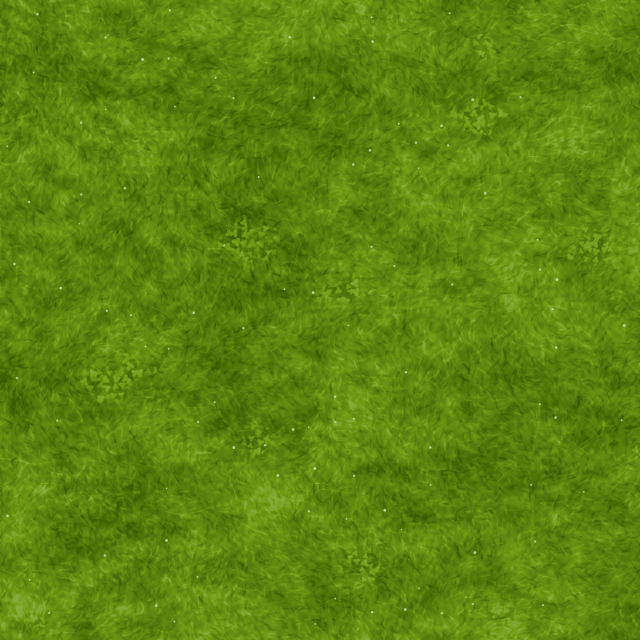
Write a Shadertoy shader that draws this texture.

```glsl
#define PATCH_CONTRAST 5.0
#define MOTTLE_CONTRAST 5.2
#define GRAIN_CONTRAST 2.0
#define BLADE_CONTRAST 1.25
#define TUFT_BRIGHTNESS 1.5
#define CLOVER_BRIGHTNESS 2.0
#define FLOWER_SHARE 0.13
#define MEAN_TONE 2.3

const vec3 SHADE = vec3(0.27, 0.40, 0.02);
const vec3 GRASS = vec3(0.44, 0.60, 0.08);
const vec3 PALE_LEAF = vec3(0.53, 0.67, 0.23);
const vec3 PETAL = vec3(0.80, 0.87, 0.66);

float hash(vec2 p) {
    return fract(sin(dot(p, vec2(127.1, 311.7))) * 43758.5);
}

vec2 hash2(vec2 p) {
    return vec2(hash(p), hash(p + 57.3));
}

float noise(vec2 p) {
    vec2 i = floor(p), f = fract(p);
    f = f * f * (3.0 - 2.0 * f);
    return mix(mix(hash(i), hash(i + vec2(1, 0)), f.x),
               mix(hash(i + vec2(0, 1)), hash(i + vec2(1, 1)), f.x), f.y);
}

// Three octaves, centred on zero
float fbm(vec2 p) {
    float sum = 0.0, amp = 0.5;
    for (int i = 0; i < 3; i++) {
        sum += amp * (noise(p) - 0.5);
        p = mat2(1.6, 1.2, -1.2, 1.6) * p + 13.7;
        amp *= 0.5;
    }
    return sum;
}

// Curved, tapered strokes, one per cell; tones run from low to 1
float blades(vec2 uv, float cells, float halfWidth, float angle, float spread, float low, float seed) {
    float sum = 0.0, aa = 0.7 / iResolution.y;
    vec2 home = floor(uv * cells);
    for (int y = -1; y <= 1; y++)
    for (int x = -1; x <= 1; x++) {
        vec2 id = home + vec2(x, y);
        vec2 q = uv - (id + hash2(id + seed)) / cells;
        vec2 rnd = hash2(id + seed + 19.1);
        float a = angle + (rnd.x - 0.5) * spread;
        q = mat2(cos(a), -sin(a), sin(a), cos(a)) * q;
        float along = q.x * cells / mix(0.5, 0.9, rnd.y);
        float bend = (rnd.y - 0.5) * 0.5 * along * along / cells;
        float width = halfWidth * (1.0 - 0.6 * along * along);
        float stroke = 1.0 - smoothstep(width - aa, width + aa, abs(q.y - bend));
        stroke *= 1.0 - smoothstep(0.8, 1.0, abs(along));
        sum += stroke * mix(low, 1.0, hash(id + seed + 41.7));
    }
    return sum;
}

// Three-lobed leaves: x is coverage, y is tone
vec2 leaves(vec2 uv, float cells) {
    vec2 result = vec2(0.0), home = floor(uv * cells);
    float aa = cells / iResolution.y;
    for (int y = -1; y <= 1; y++)
    for (int x = -1; x <= 1; x++) {
        vec2 id = home + vec2(x, y);
        vec2 q = uv * cells - id - 0.15 - 0.7 * hash2(id + 3.3);
        float turn = 6.283 * hash(id + 8.1);
        float radius = mix(0.35, 0.65, hash(id + 5.9));
        radius *= 0.78 + 0.22 * cos(3.0 * atan(q.y, q.x + 1e-5) + turn);
        float leaf = 1.0 - smoothstep(radius - aa, radius + aa, length(q));
        float tone = 0.55 + 0.45 * hash(id + 2.7) + 0.3 * q.y;
        result = mix(result, vec2(1.0, tone), leaf);
    }
    return result;
}

// Ragged ovals where clover grows
float cloverClumps(vec2 uv) {
    float mask = 0.0;
    vec2 home = floor(uv * 4.5);
    for (int y = -1; y <= 1; y++)
    for (int x = -1; x <= 1; x++) {
        vec2 id = home + vec2(x, y), rnd = hash2(id + 6.4);
        vec2 q = uv - (id + 0.15 + 0.7 * rnd) / 4.5;
        float size = mix(0.018, 0.042, rnd.y);
        float d = length(q * vec2(0.85, 1.3)) / size + 2.4 * fbm(uv * 45.0);
        mask = max(mask, step(0.5, hash(id + 9.2)) * (1.0 - smoothstep(0.65, 1.1, d)));
    }
    return mask;
}

float flowers(vec2 uv) {
    vec2 cell = uv * 28.0, id = floor(cell);
    vec2 q = (fract(cell) - 0.15 - 0.7 * hash2(id + 4.2)) / 28.0;
    float radius = mix(0.0010, 0.0022, hash(id + 7.7)), aa = 0.7 / iResolution.y;
    return step(hash(id + 1.5), FLOWER_SHARE) * (1.0 - smoothstep(radius - aa, radius + aa, length(q)));
}

void mainImage(out vec4 fragColor, in vec2 fragCoord) {
    vec2 uv = fragCoord / iResolution.y;

    // Soft patches, mottling and fine grain
    float tone = MEAN_TONE + PATCH_CONTRAST * fbm(uv * vec2(5.0, 8.0) + 2.0);
    tone += MOTTLE_CONTRAST * fbm(uv * vec2(30.0, 42.0) + 31.0);
    tone += GRAIN_CONTRAST * (noise(uv * vec2(190.0, 160.0)) - 0.5);

    // Short turf, leaning with the ground
    float lean = 1.1 + 4.0 * (noise(uv * 9.0 + 5.0) - 0.5);
    for (int i = 0; i < 3; i++) {
        float layer = float(i);
        tone += BLADE_CONTRAST * blades(uv, 66.0 + 14.0 * layer, 0.0015, lean, 2.2, -1.0, 23.0 * layer);
    }

    // Long pale grass in tufts
    float tuft = smoothstep(0.08, 0.24, fbm(uv * vec2(4.5, 8.0) + 47.0));
    float sweep = -0.25 + 1.6 * (noise(uv * 6.0 + 17.0) - 0.5);
    float strands = blades(uv, 27.0, 0.0011, sweep, 1.1, 0.3, 71.0)
                  + blades(uv, 34.0, 0.0010, sweep, 1.4, 0.3, 93.0);
    tone += tuft * (TUFT_BRIGHTNESS * strands - 0.1);

    // Clover clumps and fainter broad weeds
    float clover = cloverClumps(uv);
    float weeds = 0.35 * smoothstep(0.04, 0.2, fbm(uv * 7.0 + 83.0));
    vec2 leaf = leaves(uv, 80.0);
    float growth = max(clover, weeds);
    tone += growth * (leaf.x * CLOVER_BRIGHTNESS * leaf.y - 0.6 * (1.0 - leaf.x));
    tone = mix(tone, 3.2 + 2.0 * leaf.y, 0.6 * clover * leaf.x);

    // Tone to colour
    vec3 color = mix(SHADE, GRASS, clamp(tone, -0.9, 4.3) / 4.0);
    color = mix(color, PALE_LEAF, smoothstep(3.9, 5.8, tone));
    color = mix(color, PETAL, 0.85 * flowers(uv));
    fragColor = vec4(color, 1.0);
}
```
